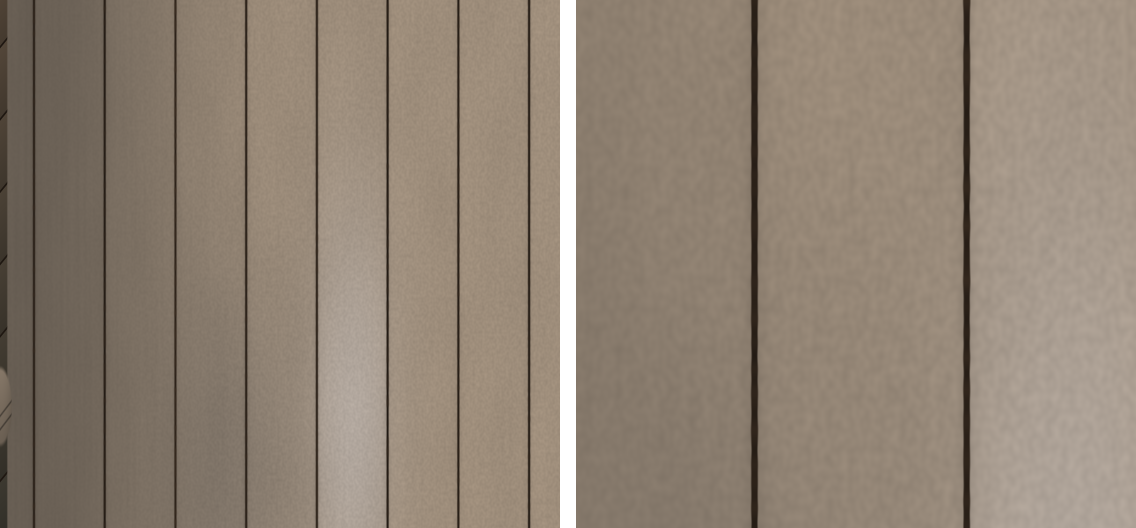
Left: the whole. Right: its middle third, enlarged.
Reproduce this texture procedurally as a Shadertoy shader.

```glsl
#define BOARD_PITCH 0.1263
#define FIRST_GAP 0.0607
#define GAP_HALF_WIDTH 0.0019
#define GRAIN_AMOUNT 0.055
#define STREAK_AMOUNT 0.022
#define BOARD_VARIATION 0.022
#define SHEEN_CENTER vec2(0.63, 0.2)
#define SHEEN_SIZE vec2(0.095, 0.42)
#define SIDING_PITCH 0.137
#define SIDING_EDGE 0.013

const vec3 SHADED_BOARD = vec3(0.41, 0.372, 0.33);
const vec3 LIT_BOARD = vec3(0.615, 0.55, 0.478);
const vec3 SHEEN_COLOR = vec3(0.70, 0.66, 0.625);
const vec3 GAP_COLOR = vec3(0.15, 0.115, 0.085);
const vec3 KNOB_COLOR = vec3(0.47, 0.42, 0.365);

float hash(float n) {
    return fract(sin(n * 91.345) * 4375.85);
}

vec2 gradient(vec2 cell) {
    vec3 h = fract(cell.xyx * vec3(0.1031, 0.103, 0.0973));
    h += dot(h, h.yzx + 33.33);
    float angle = 6.28318 * fract((h.x + h.y) * h.z);
    return vec2(cos(angle), sin(angle));
}

float gradientNoise(vec2 p) {
    vec2 cell = floor(p), f = fract(p);
    vec2 u = f * f * f * (f * (f * 6.0 - 15.0) + 10.0);
    vec2 e = vec2(1.0, 0.0);
    float low = mix(dot(gradient(cell), f),
                    dot(gradient(cell + e.xy), f - e.xy), u.x);
    float high = mix(dot(gradient(cell + e.yx), f - e.yx),
                     dot(gradient(cell + e.xx), f - e.xx), u.x);
    return mix(low, high, u.y);
}

// Coverage of a shape whose signed distance is negative inside
float cover(float d, float blur) {
    return 1.0 - smoothstep(-blur, blur, d);
}

vec3 boards(vec2 uv, vec2 p, float pixel) {
    float along = (uv.x - FIRST_GAP) / BOARD_PITCH;
    float id = floor(along);
    float across = along - id;

    // Light falls off to the left, with a dim patch low in the middle
    float light = smoothstep(0.02, 0.52, uv.x);
    vec3 color = mix(SHADED_BOARD, LIT_BOARD, light);
    vec2 dim = (uv - vec2(0.42, 0.1)) / vec2(0.15, 0.38);
    color = mix(color, color * vec3(0.87, 0.885, 0.91), exp(-dot(dim, dim)));
    color *= 1.0 + BOARD_VARIATION * (hash(id + 7.0) - 0.5);
    color *= 1.0 + 0.035 * (0.5 - across) * (1.0 - 0.5 * light);

    // Sheen is strongest on the board that faces the light
    float sheenBoard = floor((SHEEN_CENTER.x - FIRST_GAP) / BOARD_PITCH);
    vec2 s = (uv - SHEEN_CENTER) / SHEEN_SIZE;
    float sheen = exp(-dot(s, s)) * (id == sheenBoard ? 0.95 : 0.4);
    color = mix(color, SHEEN_COLOR, sheen);

    // Fine speckle, long streaks and broad mottling
    vec2 shift = vec2(id * 17.0, id * 5.0);
    float grain = gradientNoise(p * vec2(230.0, 170.0) + shift)
                + 0.6 * gradientNoise(p * vec2(120.0, 75.0) - shift);
    float streak = gradientNoise(p * vec2(160.0, 2.5) + shift);
    float mottle = gradientNoise(p * vec2(14.0, 6.0) + shift);
    color *= 1.0 + GRAIN_AMOUNT * grain * mix(0.35, 1.0, light)
                 + STREAK_AMOUNT * streak * mix(1.3, 0.6, light)
                 + 0.03 * mottle;

    // Gaps, with a soft shadow and a faint worn edge
    float gapId = floor(along + 0.5);
    float d = abs(along - gapId) * BOARD_PITCH;
    float wear = gradientNoise(vec2(gapId * 9.3, p.y * 90.0));
    float halfWidth = GAP_HALF_WIDTH * (1.0 + 0.25 * wear);
    color *= 1.0 - 0.14 * exp(-d / 0.003);
    vec3 gap = GAP_COLOR * (0.9 + 0.5 * hash(gapId + 2.0) + 0.4 * wear);
    return mix(color, gap, cover(d - halfWidth, max(pixel, 0.0007)));
}

// Lapped siding seen past the left edge of the boards
vec3 siding(vec2 uv, float pixel) {
    vec3 color = mix(vec3(0.21, 0.20, 0.17), vec3(0.31, 0.26, 0.21), uv.y);
    float lap = fract((0.917 - uv.y + 1.3 * (uv.x - 0.005)) / SIDING_PITCH);
    color *= 1.08 - 0.2 * lap;
    float d = min(lap, 1.0 - lap) * SIDING_PITCH;
    return mix(color, GAP_COLOR * 0.8, cover(d - 0.0025, pixel));
}

// Rounded rail end with two seams
void addKnob(inout vec3 color, vec2 uv, float pixel) {
    vec2 radius = vec2(0.021, 0.073);
    vec2 q = (uv - vec2(0.0, 0.23)) / radius;
    float d = (length(q) - 1.0) * radius.x;
    vec3 knob = KNOB_COLOR * (1.0 + 0.12 * q.y - 0.15 * q.x * q.x);
    float seam = min(abs(q.y + 0.25 - 0.4 * q.x), abs(q.y + 0.6 - 0.4 * q.x));
    knob *= 1.0 - 0.4 * cover(seam - 0.03, 0.04);
    color = mix(color, knob, cover(d, pixel));
}

void mainImage(out vec4 fragColor, in vec2 fragCoord) {
    vec2 uv = fragCoord / iResolution.xy;
    vec2 p = fragCoord / iResolution.x;
    float pixel = 1.0 / iResolution.x;

    vec3 color = boards(uv, p, pixel);
    color = mix(color, siding(uv, pixel), cover(uv.x - SIDING_EDGE, pixel));
    addKnob(color, uv, pixel);
    fragColor = vec4(color, 1.0);
}
```
